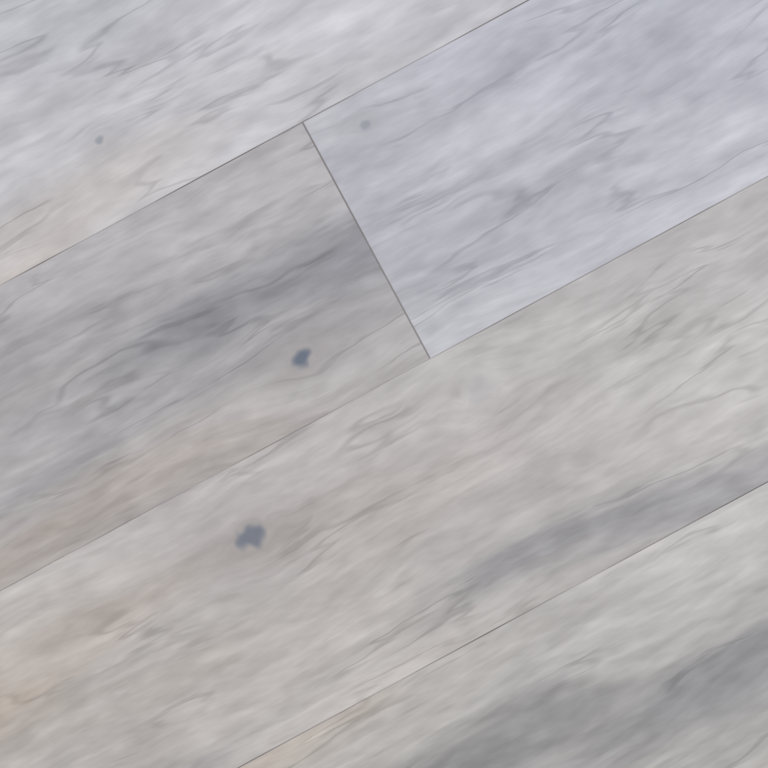
This texture is drawn by a Shadertoy shader. Its source:

```glsl
// Pale grey wooden floor: wide planks laid on a diagonal with staggered end joints.
// Each plank has a tone, a shaded band and a warm band; warped noise makes the
// grain, which bends around a few knots, and thin worn seams part the planks.

const float ANGLE = 0.495;         // direction of the planks, radians
const float PLANK_WIDTH = 0.35;
const float PLANK_LENGTH = 2.4;
const float ROW_START = 0.203;     // across-position of the lower edge of row 0
const float JOINT_START = 0.746;   // along-position of the end joint in row 0
const float STAGGER = 0.8;         // joint shift from row to row
const float SEAM_HALF = 0.0018;
const float JOINT_HALF = 0.0023;
const float STREAK_DEPTH = 0.13;
const float FIBRE_DEPTH = 0.10;
const float MOTTLE_DEPTH = 0.07;
const float VEIN_DEPTH = 0.065;

const vec3 SEAM_COLOR = vec3(0.48, 0.46, 0.46);
const vec3 SHADE_COLOR = vec3(0.53, 0.535, 0.56);
const vec3 WARM_COLOR = vec3(0.71, 0.655, 0.615);
const vec3 HALO_COLOR = vec3(0.57, 0.55, 0.55);
const vec3 KNOT_COLOR = vec3(0.38, 0.42, 0.49);
const vec3 DAYLIGHT = vec3(0.015, 0.025, 0.05);  // cool gain towards the top

const int KINDS = 5;
const vec3 TONE[KINDS] = vec3[](
    vec3(0.745, 0.745, 0.770), vec3(0.705, 0.695, 0.700), vec3(0.760, 0.755, 0.765),
    vec3(0.755, 0.748, 0.748), vec3(0.748, 0.735, 0.735));
// Shade centre, shade width, warm centre (all across the plank), shade strength
const vec4 BANDS[KINDS] = vec4[](
    vec4(0.62, 0.16, 0.95, 0.25), vec4(0.45, 0.20, 0.05, 0.60),
    vec4(0.78, 0.15, 0.08, 0.25), vec4(0.40, 0.28, 1.10, 0.65),
    vec4(0.10, 0.14, 0.60, 0.60));

const int KNOT_COUNT = 5;
// Along, across, radius, darkness
const vec4 KNOTS[KNOT_COUNT] = vec4[](
    vec4(0.600, 0.283, 0.014, 1.0), vec4(0.430, 0.110, 0.022, 0.8),
    vec4(0.503, 0.658, 0.008, 0.4), vec4(0.816, 0.510, 0.008, 0.3),
    vec4(0.784, 0.136, 0.020, 0.1));

float hash(vec2 p) {
    return fract(sin(dot(p, vec2(127.1, 311.7))) * 43758.5453);
}

float noise(vec2 p) {
    vec2 i = floor(p), f = fract(p);
    f = f * f * (3.0 - 2.0 * f);
    return mix(mix(hash(i), hash(i + vec2(1, 0)), f.x),
               mix(hash(i + vec2(0, 1)), hash(i + vec2(1, 1)), f.x), f.y);
}

float fbm(vec2 p) {
    float sum = 0.0, amp = 0.5;
    for (int i = 0; i < 4; i++) {
        sum += amp * noise(p);
        p = mat2(1.8, 0.12, -0.12, 2.1) * p + 17.3;
        amp *= 0.5;
    }
    return sum / 0.9375;
}

float bell(float x) { return exp(-x * x); }

// Soft groove, never thinner than a pixel
float seam(float dist, float halfWidth, float pixel) {
    return 1.0 - smoothstep(0.0, max(halfWidth, pixel), dist);
}

void mainImage(out vec4 fragColor, in vec2 fragCoord) {
    vec2 uv = fragCoord / iResolution.y;
    float pixel = 1.0 / iResolution.y;
    vec2 dir = vec2(cos(ANGLE), sin(ANGLE));
    vec2 p = vec2(dot(uv, dir), dot(uv, vec2(-dir.y, dir.x)));  // along, across

    // Plank layout
    float across = (p.y - ROW_START) / PLANK_WIDTH;
    float row = floor(across);
    float w = across - row;
    float along = (p.x - JOINT_START - STAGGER * row) / PLANK_LENGTH;
    float board = floor(along);
    int kind = int(mod(row - board + 0.5, float(KINDS)));
    vec2 seed = 31.0 * vec2(hash(vec2(row, board)), hash(vec2(board, row + 7.0)));

    // Knots: dark core, smoky halo, and a push on the surrounding grain
    float core = 0.0, halo = 0.0, push = 0.0;
    for (int i = 0; i < KNOT_COUNT; i++) {
        vec4 knot = KNOTS[i];
        vec2 d = (p - knot.xy) / knot.z;
        d += 0.7 * (vec2(noise(p * 90.0), noise(p * 90.0 + 9.0)) - 0.5);
        float r = length(d * vec2(0.9, 1.1));
        core += knot.w * (1.0 - smoothstep(0.3, 1.1, r));
        halo += knot.w * bell(length(d * vec2(0.22, 0.4)));
        push += knot.z * d.y / (1.0 + r) * bell(r / 4.5);
    }

    // Grain: broad streaks, fibres, blotches, and short wavy veins
    vec2 g = vec2(p.x, p.y - 1.3 * push) + seed;
    float drift = fbm(g * vec2(3.0, 8.0)) - 0.5;
    g.y += 0.05 * drift + 0.012 * (fbm(g * vec2(14.0, 22.0)) - 0.5);
    float streak = fbm(g * vec2(3.0, 20.0)) - 0.5;
    float fibre = fbm(g * vec2(18.0, 95.0)) - 0.5;
    float mottle = fbm(p * vec2(38.0, 60.0) + seed) - 0.5;
    float ridge = 1.0 - abs(2.0 * fbm(g * vec2(5.0, 26.0) + 5.0) - 1.0);
    float vein = smoothstep(0.90, 1.0, ridge);
    vein *= smoothstep(0.40, 0.65, fbm(g * vec2(8.0, 18.0) + 40.0));

    // Plank colour with its shaded and warm bands
    vec4 band = BANDS[kind];
    float wobble = w + 0.40 * drift + 0.2 * streak;
    float shade = band.w * bell((wobble - band.x) / band.y);
    shade *= smoothstep(0.25, 0.65, fbm(g * vec2(3.5, 15.0) + 3.0));
    float warm = 0.5 * bell((wobble - band.z) / 0.18) * (1.0 - smoothstep(0.1, 1.0, p.x));
    warm *= smoothstep(0.2, 0.6, fbm(g * vec2(4.0, 12.0) + 23.0));
    vec3 color = mix(TONE[kind], WARM_COLOR, warm);
    color = mix(color, SHADE_COLOR, shade);
    color += DAYLIGHT * (uv.y - 0.5);
    color += STREAK_DEPTH * streak + FIBRE_DEPTH * fibre + MOTTLE_DEPTH * mottle;
    color -= VEIN_DEPTH * vein;
    color = mix(color, HALO_COLOR, 0.45 * min(halo, 1.0));
    color = mix(color, KNOT_COLOR, 0.8 * min(core, 1.0));

    // Seams worn unevenly along the planks, and steadier end joints
    float wear = mix(0.1, 0.85, noise(vec2(p.x * 14.0, floor(across + 0.5) * 5.0)));
    float edge = min(w, 1.0 - w) * PLANK_WIDTH;
    float joint = abs(along - floor(along + 0.5)) * PLANK_LENGTH;
    float line = max(wear * seam(edge, SEAM_HALF, pixel),
                     (0.6 + 0.3 * wear) * seam(joint, JOINT_HALF, pixel));
    color = mix(color, SEAM_COLOR, line);

    fragColor = vec4(clamp(color, 0.0, 1.0), 1.0);
}
```
